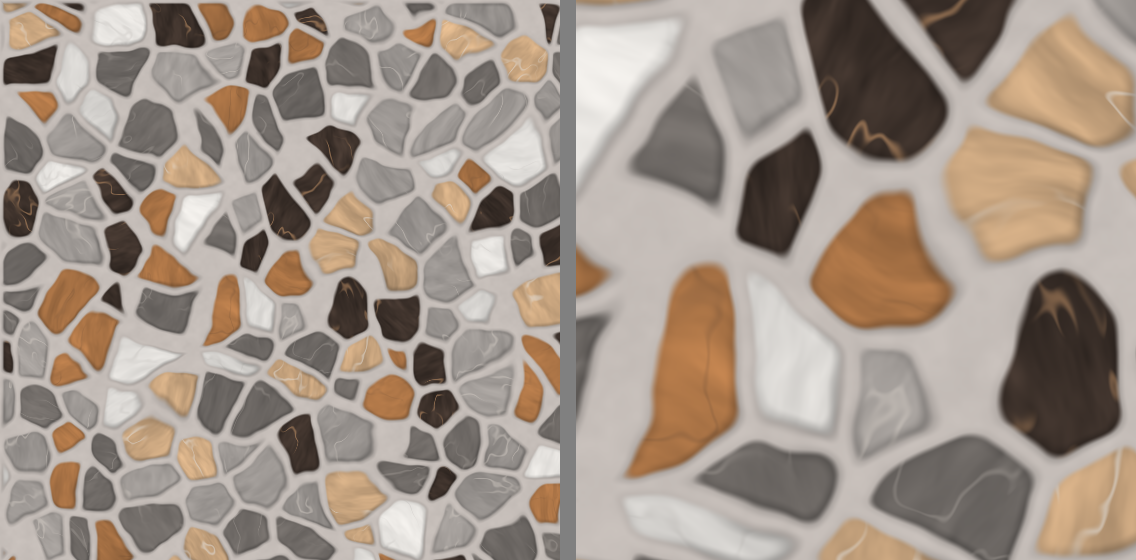
Left: the whole. Right: its middle third, enlarged.
This texture is drawn by a WebGL 1 fragment shader. Its source:

```glsl
precision highp float;
// Draws a mosaic of broken marble pieces set in pale grout.

uniform vec2 u_resolution;

const float STONES_ACROSS = 12.0;
const float JITTER = 0.86;        // how far seeds stray, in cells
const float SIZE_SPREAD = 0.22;   // difference between large and small stones
const float WARP = 0.55;          // stretch of the stones
const float GROUT_HALF = 0.085;   // half the joint width, in cells
const float ROUNDING = 0.10;
const float EDGE_SOFT = 0.03;
const float MARGIN = 0.006;       // grout strip on the left and top, in canvas units

const vec3 GROUT = vec3(0.775, 0.745, 0.725);
const vec3 WHITE = vec3(0.880, 0.870, 0.855);
const vec3 BEIGE = vec3(0.790, 0.650, 0.500);
const vec3 OCHRE = vec3(0.670, 0.455, 0.275);
const vec3 MID_GREY = vec3(0.610, 0.590, 0.575);
const vec3 DARK_GREY = vec3(0.435, 0.415, 0.400);
const vec3 BLACK = vec3(0.235, 0.190, 0.165);
const vec3 GOLD_VEIN = vec3(0.660, 0.500, 0.360);
const vec3 PALE_VEIN = vec3(0.820, 0.790, 0.760);

float hash(vec2 p) {
  return fract(sin(dot(p, vec2(127.1, 311.7))) * 43758.5453);
}

float noise(vec2 p) {
  vec2 i = floor(p), f = fract(p);
  f = f * f * (3.0 - 2.0 * f);
  return mix(mix(hash(i), hash(i + vec2(1.0, 0.0)), f.x),
             mix(hash(i + vec2(0.0, 1.0)), hash(i + 1.0), f.x), f.y);
}

float fbm(vec2 p) {
  return (noise(p) * 4.0 + noise(p * 2.03 + 17.0) * 2.0 + noise(p * 4.1 + 41.0)) / 7.0;
}

vec2 noise2(vec2 p) {
  return vec2(noise(p), noise(p + 53.0)) - 0.5;
}

float smoothMin(float a, float b, float k) {
  float h = max(k - abs(a - b), 0.0) / k;
  return min(a, b) - h * h * k * 0.25;
}

vec2 seedOf(vec2 cell) {
  return cell + 0.5 + JITTER * (vec2(hash(cell + 3.1), hash(cell + 8.7)) - 0.5);
}

float weightOf(vec2 cell) {
  return SIZE_SPREAD * hash(cell + 21.3);
}

// Finds the cell that owns p in a weighted Voronoi diagram.
vec2 ownerCell(vec2 p) {
  vec2 base = floor(p), owner = base;
  float best = 100.0;
  for (int y = -2; y <= 2; y++) for (int x = -2; x <= 2; x++) {
    vec2 cell = base + vec2(x, y);
    vec2 r = seedOf(cell) - p;
    float d = dot(r, r) - weightOf(cell);
    if (d < best) { best = d; owner = cell; }
  }
  return owner;
}

// Distance from p to the rounded outline of its stone, positive inside.
float stoneDistance(vec2 p, vec2 owner) {
  vec2 a = seedOf(owner) - p;
  float power = dot(a, a) - weightOf(owner);
  float angle = 6.2832 * hash(owner + 31.9);
  float chip = mix(0.28, 0.8, hash(owner + 47.7));
  float d = chip + dot(a, vec2(cos(angle), sin(angle)));
  for (int y = -2; y <= 2; y++) for (int x = -2; x <= 2; x++) {
    if (x == 0 && y == 0) continue;
    vec2 cell = owner + vec2(x, y);
    vec2 b = seedOf(cell) - p;
    float side = (dot(b, b) - weightOf(cell) - power) / (2.0 * length(b - a));
    d = smoothMin(d, side, ROUNDING);
  }
  return d - GROUT_HALF;
}

// Base colour, vein colour and streaks of one stone.
vec3 marble(vec2 p, vec2 owner) {
  float kind = hash(owner + 63.3), angle = 6.2832 * hash(owner + 71.1);
  float c = cos(angle), s = sin(angle);
  vec2 q = mat2(c, s, -s, c) * p + 40.0 * hash(owner + 5.5);
  float streak = fbm(q * vec2(2.0, 6.0)) - 0.5;
  float vein = 1.0 - smoothstep(0.0, 0.035, abs(fbm(q * vec2(1.3, 2.0)) - 0.5));
  vein *= smoothstep(0.3, 0.7, noise(q * 2.3 + 9.0));

  vec3 color = WHITE, veinColor = MID_GREY;
  float veinAmount = 0.15, contrast = 0.14;
  if (kind < 0.22) { color = DARK_GREY; veinColor = PALE_VEIN; veinAmount = 0.22; contrast = 0.25; }
  else if (kind < 0.44) { color = MID_GREY; veinColor = PALE_VEIN; veinAmount = 0.45; contrast = 0.22; }
  else if (kind < 0.59) { color = OCHRE; veinColor = BLACK; veinAmount = 0.12; contrast = 0.30; }
  else if (kind < 0.72) { color = BEIGE; veinColor = WHITE; veinAmount = 0.5; contrast = 0.32; }
  else if (kind < 0.86) { color = BLACK; veinColor = GOLD_VEIN; veinAmount = 0.7; contrast = 0.75; }
  color *= 1.0 + contrast * streak + 0.12 * (hash(owner + 87.0) - 0.5);
  return mix(color, veinColor, vein * veinAmount);
}

void main() {
  vec2 uv = gl_FragCoord.xy / u_resolution.y;
  vec2 grid = uv * STONES_ACROSS;
  vec2 p = grid + WARP * noise2(grid * 0.8) + 0.06 * noise2(grid * 4.0);

  vec2 owner = ownerCell(p);
  float tileEdge = (min(uv.x, 1.0 - uv.y) - MARGIN) * STONES_ACROSS;
  float d = smoothMin(stoneDistance(p, owner), tileEdge, ROUNDING);

  // Bevelled rim, a little darker on the lower right.
  float facing = dot(normalize(p - seedOf(owner) + 0.0001), vec2(0.6, -0.8));
  float rim = 1.0 - smoothstep(0.0, 0.09, d);
  vec3 stone = marble(p, owner) * (1.0 - rim * (0.13 + 0.09 * facing));

  // Grout with fine grain and a soft contact shadow.
  float shadow = 1.0 - smoothstep(0.0, 0.08, -d);
  vec3 grout = GROUT * (1.0 + 0.06 * (fbm(grid * 5.0) - 0.5));
  grout *= 1.0 - shadow * (0.10 + 0.07 * facing);

  gl_FragColor = vec4(mix(grout, stone, smoothstep(-EDGE_SOFT, EDGE_SOFT, d)), 1.0);
}
```
